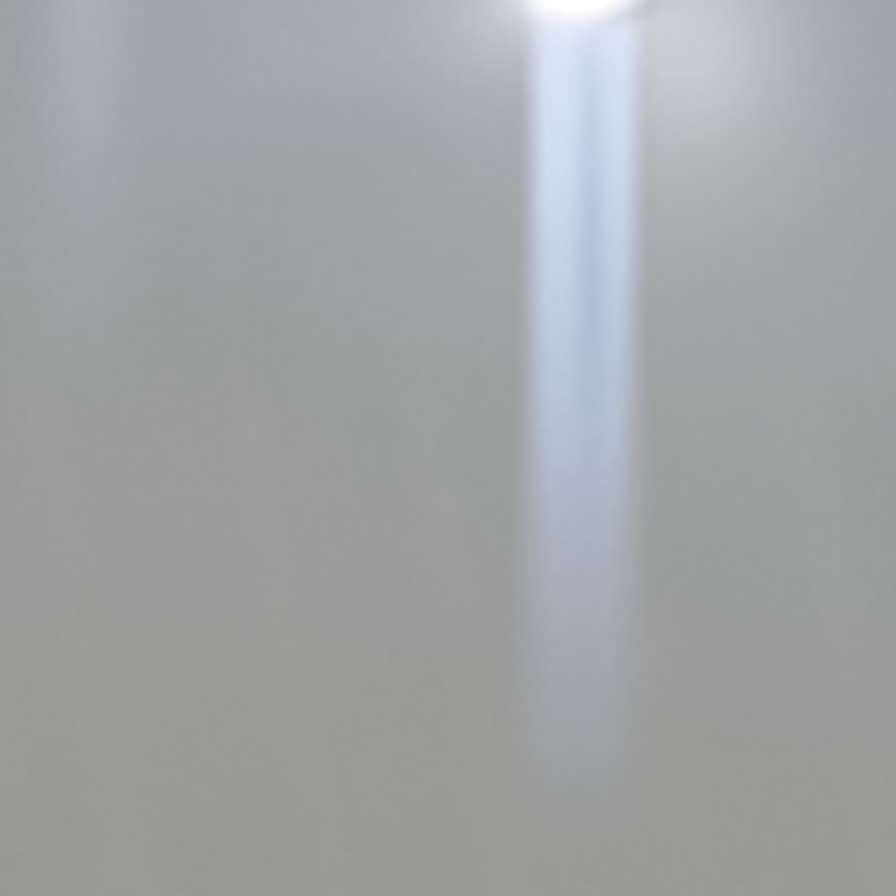
Give the GLSL for this background, as a Shadertoy shader.

```glsl
// Soft light on a satin grey wall: a pale blue vertical beam under a white lamp.
// Smooth bands and Gaussian glows are summed over a grey gradient, then
// faint slanted rays and hashed value noise add the worn surface.

const vec3 WALL_LOW   = vec3(0.598, 0.596, 0.584);
const vec3 WALL_MID   = vec3(0.608, 0.612, 0.610);
const vec3 WALL_HIGH  = vec3(0.618, 0.626, 0.642);
const vec3 BEAM_DIM   = vec3(0.652, 0.668, 0.710);
const vec3 BEAM_BLUE  = vec3(0.725, 0.780, 0.860);
const vec3 BEAM_PALE  = vec3(0.830, 0.875, 0.950);
const vec3 LAMP_WHITE = vec3(1.0, 0.995, 1.0);

float hash(vec2 p) {
    vec3 q = fract(vec3(p.xyx) * 0.1031);
    q += dot(q, q.yzx + 33.33);
    return fract((q.x + q.y) * q.z);
}

float valueNoise(vec2 p) {
    vec2 cell = floor(p), f = fract(p);
    f = f * f * (3.0 - 2.0 * f);
    float low  = mix(hash(cell), hash(cell + vec2(1, 0)), f.x);
    float high = mix(hash(cell + vec2(0, 1)), hash(cell + vec2(1, 1)), f.x);
    return mix(low, high, f.y);
}

// Elliptical Gaussian with a separate spread on each axis.
float glow(vec2 p, vec2 centre, vec2 spread) {
    vec2 d = (p - centre) / spread;
    return exp(-dot(d, d));
}

// Soft-edged strip between two positions.
float band(float x, float left, float right, float soft) {
    return smoothstep(left - soft, left + soft, x)
         * (1.0 - smoothstep(right - soft, right + soft, x));
}

vec3 wall(vec2 p) {
    vec3 col = mix(WALL_LOW, WALL_MID, smoothstep(0.0, 0.5, p.y));
    col = mix(col, WALL_HIGH, smoothstep(0.5, 1.0, p.y));
    return col + vec3(0.0, 0.003, 0.007) * smoothstep(0.2, 1.0, p.x);
}

// Reflected light around the lamp, split by a slanting edge.
vec3 ambientGlow(vec2 p) {
    float edge = p.y - (0.925 + 0.36 * (p.x - 0.50));
    float above = smoothstep(-0.08, 0.09, edge) * (1.0 - smoothstep(0.55, 0.73, p.x));
    vec3 light = vec3(0.024, 0.030, 0.048) * above * smoothstep(0.0, 0.35, p.x);
    light += vec3(0.075, 0.075, 0.083) * glow(p, vec2(0.58, 0.98), vec2(0.10, 0.085));
    light += vec3(0.035, 0.035, 0.042) * glow(p, vec2(0.57, 0.88), vec2(0.20, 0.25));

    float rightSide = smoothstep(0.66, 0.74, p.x);
    light += vec3(0.120, 0.115, 0.112) * rightSide * glow(p, vec2(0.77, 0.955), vec2(0.11, 0.13));
    light += vec3(0.045, 0.044, 0.046) * rightSide * glow(p, vec2(0.79, 0.88), vec2(0.22, 0.30));
    return light;
}

// Wide, faint streaks near the left border.
vec3 leftStreak(vec2 p) {
    float fade = smoothstep(0.45, 1.10, p.y);
    float streak = band(p.x, 0.055, 0.140, 0.055) + 0.4 * glow(p, vec2(0.09, 1.0), vec2(0.045, 0.30));
    return vec3(0.036, 0.044, 0.058) * streak * fade;
}

// Slanted rays that drift right on the way down.
float slantedRays(vec2 p) {
    float sum = 0.0;
    for (int i = 0; i < 5; i++) {
        float k = float(i);
        float centre = 0.03 + 0.21 * k + 0.05 * hash(vec2(k, 7.0)) + 0.18 * (0.5 - p.y);
        float spread = 0.022 + 0.018 * hash(vec2(k, 19.0));
        sum += glow(vec2(p.x, 0.0), vec2(centre, 0.0), vec2(spread, 1.0));
    }
    return sum * (1.0 - smoothstep(0.45, 0.85, p.y));
}

vec3 addBeam(vec3 col, vec2 p) {
    float left = mix(0.590, 0.595, p.y);
    float right = mix(0.696, 0.713, p.y);
    float soft = mix(0.042, 0.018, smoothstep(0.0, 0.80, p.y));
    float mask = band(p.x, left, right, soft) * smoothstep(0.0, 0.38, p.y);

    vec3 tint = mix(BEAM_DIM, BEAM_BLUE, smoothstep(0.25, 0.66, p.y));
    tint = mix(tint, BEAM_PALE, smoothstep(0.58, 0.95, p.y));
    float shade = glow(p, vec2(0.659, 0.78), vec2(0.017, 0.24));
    tint -= vec3(0.062, 0.055, 0.042) * shade;
    tint += 0.018 * glow(p, vec2(0.625, 0.76), vec2(0.022, 0.20));
    return mix(col, tint, mask);
}

vec3 addLamp(vec3 col, vec2 p) {
    float core = glow(p, vec2(0.642, 1.010), vec2(0.054, 0.027));
    float halo = glow(p, vec2(0.650, 1.0), vec2(0.080, 0.050));
    col = mix(col, LAMP_WHITE, clamp(1.25 * core + 0.4 * halo, 0.0, 1.0));
    // Thin shadow along the slanting rim beside the lamp.
    float rim = (p.y - (0.984 + 0.36 * (p.x - 0.70))) / 0.013;
    float shadow = exp(-rim * rim) * band(p.x, 0.68, 0.735, 0.030);
    return col - 0.075 * shadow;
}

void mainImage(out vec4 fragColor, in vec2 fragCoord) {
    vec2 p = fragCoord / iResolution.xy;
    vec3 col = wall(p) + ambientGlow(p) + leftStreak(p);
    col += vec3(0.006, 0.006, 0.005) * slantedRays(p);
    col = addBeam(col, p);
    col = addLamp(col, p);
    // Broad mottling with a finer grain.
    col += 0.005 * (valueNoise(p * vec2(14.0, 8.0)) - 0.5);
    col += 0.008 * (valueNoise(p * 110.0) - 0.5);
    fragColor = vec4(clamp(col, 0.0, 1.0), 1.0);
}
```
